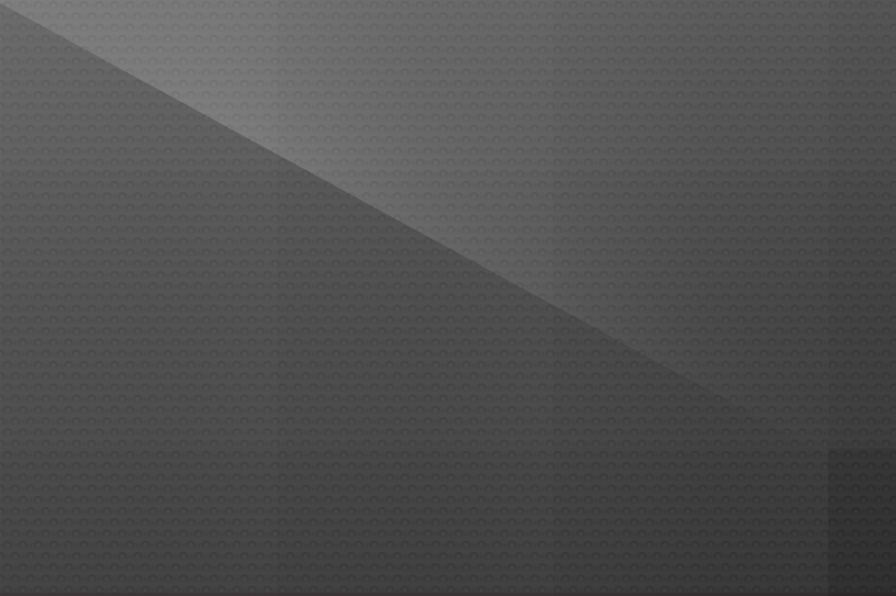
Reproduce this background procedurally as a Shadertoy shader.

```glsl
// Dark grey dimpled panel with a diagonal sheen and faint square tiles.

// Staggered round studs: light core, dark ring, shaded top and lit lower lip
float studs(vec2 p) {
    vec2 cell = p * vec2(39.0, 53.0);
    cell.x += 0.5 * mod(floor(cell.y), 2.0);
    vec2 q = fract(cell) - 0.5;
    q.x *= 53.0 / 39.0;
    float r = length(q);
    float core = 1.0 - smoothstep(0.05, 0.25, r);
    float ring = smoothstep(0.14, 0.3, r) * (1.0 - smoothstep(0.34, 0.5, r));
    float pit = 1.0 - smoothstep(0.06, 0.22, length(vec2(0.68 - abs(q.x), q.y)));
    float rowBand = 0.2 * cos(6.2832 * cell.y);
    return 0.5 * core - ring * (0.7 - 1.8 * q.y) - 0.4 * pit + rowBand + 0.2;
}

void mainImage(out vec4 fragColor, in vec2 fragCoord) {
    // Height is one unit, measured down from the top left
    vec2 p = fragCoord / iResolution.y;
    p.y = 1.0 - p.y;
    float pixel = 1.0 / iResolution.y;

    // Base shade fading down and to the right
    float shade = 0.09 + 0.335 * exp(-0.65 * p.y - 0.15 * p.x);
    shade -= 0.025 * smoothstep(0.9, 1.5, p.x);

    // Sheen above the diagonal, strongest along its edge
    float side = (0.546 * p.x + 0.005 - p.y) / 1.14;
    float above = smoothstep(-pixel, pixel, side);
    float strength = 0.11 * (1.0 - smoothstep(0.3, 1.5, p.x));
    strength *= mix(0.65, 1.0, smoothstep(0.0, 0.4, p.x));
    shade += above * strength * exp(-3.5 * max(side, 0.0));

    // Faint tile steps, each fading away from its edge
    vec2 along = fract((p - vec2(0.465, 0.289)) / 0.463);
    shade += 0.008 * (smoothstep(0.5, 1.0, along.x) - 0.25);
    shade += 0.008 * (smoothstep(0.5, 1.0, along.y) - 0.25);
    vec2 corner = smoothstep(vec2(-pixel), vec2(pixel), p - vec2(1.389, 0.752));
    shade -= 0.018 * corner.x * corner.y;

    // Surface relief
    shade += 0.024 * studs(p);

    // Dark lower rim
    vec3 color = vec3(shade);
    float rim = smoothstep(0.992, 0.997, p.y);
    color = mix(color, color * vec3(0.88, 0.80, 0.83), rim);
    fragColor = vec4(color, 1.0);
}
```
